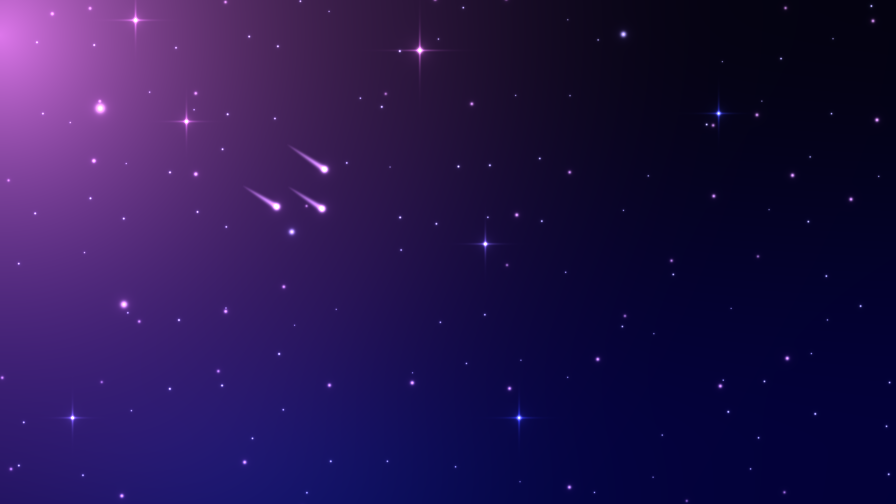
Give the GLSL for this background, as a Shadertoy shader.

```glsl
vec2 hash22(vec2 p) {
    vec3 q = fract(p.xyx * vec3(0.1031, 0.1030, 0.0973));
    q += dot(q, q.yzx + 33.33);
    return fract((q.xx + q.yz) * q.zy);
}

// Soft round light with a white-hot core
vec3 glowStar(vec2 offset, float radius, vec3 tint) {
    float d = length(offset) / max(radius, 0.6 / iResolution.y);
    return exp(-d * d) * mix(tint, vec3(1.0), 0.5) + 0.4 * exp(-d * 0.9) * tint;
}

// Four tapered rays around a small bright centre
vec3 sparkle(vec2 offset, float size, vec3 tint) {
    vec2 d = abs(offset);
    vec2 thin = d / max(0.0021, 0.6 / iResolution.y);
    vec2 ray = exp(-thin * thin) * exp(-d.yx / (0.38 * size));
    return 0.75 * (ray.x + 0.8 * ray.y) * tint
         + glowStar(offset, 0.07 * size + 0.001, tint)
         + 0.2 * tint * exp(-length(d) / (0.22 * size));
}

// Bright head with a streak fading along the tail vector
vec3 meteor(vec2 offset, vec2 tail) {
    float t = clamp(dot(offset, tail) / dot(tail, tail), 0.0, 1.0);
    float d = length(offset - tail * t) / mix(0.0055, 0.002, t);
    float streak = exp(-d * d) * (1.0 - t);
    return streak * vec3(0.8, 0.55, 0.9) + glowStar(offset, 0.006, vec3(0.8, 0.4, 0.95));
}

// One jittered star per occupied grid cell
vec3 starField(vec2 p, float cell, float density, float radius, vec3 tint, float seed) {
    vec2 id = floor(p / cell);
    vec2 place = hash22(id + seed);
    vec2 trait = hash22(id + seed + 57.0);
    vec2 offset = p - (id + 0.15 + 0.7 * place) * cell;
    float brightness = step(trait.x, density) * mix(0.45, 1.0, trait.y);
    return brightness * glowStar(offset, radius * mix(0.75, 1.1, trait.y), tint);
}

// Night gradient, blue light from below and magenta light from the upper left
vec3 sky(vec2 p) {
    vec3 color = mix(vec3(0.006, 0.002, 0.215), vec3(0.008, 0.006, 0.06),
                     smoothstep(0.1, 1.0, p.y));
    vec2 low = (p - vec2(0.57, -0.02)) / vec2(0.5, 0.28);
    color += vec3(0.0, 0.04, 0.12) * exp(-dot(low, low));
    float d = length((p - vec2(0.0, 0.93)) * vec2(1.0, 0.96));
    vec3 magenta = vec3(0.86, 0.46, 0.86) * exp(-d * vec3(2.05, 2.15, 2.0));
    return color + magenta * (1.0 - 0.75 * smoothstep(0.8, 1.5, d));
}

void mainImage(out vec4 fragColor, in vec2 fragCoord) {
    vec2 p = fragCoord / iResolution.y;
    vec3 pink = vec3(0.85, 0.4, 0.85);
    vec3 violet = vec3(0.5, 0.4, 0.95);
    vec3 blue = vec3(0.22, 0.25, 0.95);
    vec3 color = sky(p);

    // Scattered stars
    color += starField(p, 0.105, 0.65, 0.0019, vec3(0.5, 0.45, 0.85), 3.0);
    color += starField(p + 0.05, 0.19, 0.75, 0.0032, vec3(0.65, 0.25, 0.75), 19.0);

    // Large round stars
    color += glowStar(p - vec2(0.199, 0.785), 0.008, pink);
    color += glowStar(p - vec2(0.246, 0.396), 0.006, pink);
    color += glowStar(p - vec2(0.579, 0.540), 0.005, violet);
    color += glowStar(p - vec2(1.237, 0.932), 0.005, violet);

    // Cross-shaped stars
    color += sparkle(p - vec2(0.269, 0.960), 0.042, pink);
    color += sparkle(p - vec2(0.833, 0.900), 0.060, pink);
    color += sparkle(p - vec2(0.370, 0.759), 0.036, pink);
    color += sparkle(p - vec2(0.144, 0.171), 0.032, violet);
    color += sparkle(p - vec2(0.963, 0.516), 0.038, violet);
    color += sparkle(p - vec2(1.030, 0.171), 0.042, blue);
    color += sparkle(p - vec2(1.426, 0.775), 0.038, blue);

    // Three shooting stars
    color += meteor(p - vec2(0.644, 0.664), vec2(-0.075, 0.050));
    color += meteor(p - vec2(0.549, 0.590), vec2(-0.068, 0.042));
    color += meteor(p - vec2(0.639, 0.586), vec2(-0.068, 0.044));

    fragColor = vec4(min(color, 1.0), 1.0);
}
```
